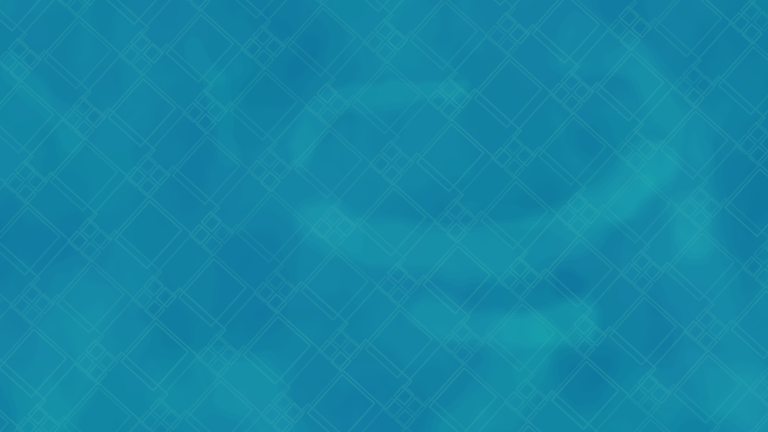
Give the GLSL for this background, as a Shadertoy shader.

```glsl
// Teal abstract backdrop: broad curved strokes and warped value noise form a tone
// field that is softly posterised into close blue-green shades, then overlaid with
// a faint tilted lattice of thin rectangles and four-square clusters.

const float LATTICE_SIZE = 0.2;
const vec2 LATTICE_ORIGIN = vec2(0.208, 0.444);

float hash(vec2 p) {
    vec3 q = fract(vec3(p.xyx) * 0.1031);
    q += dot(q, q.yzx + 33.33);
    return fract((q.x + q.y) * q.z);
}

float noise(vec2 p) {
    vec2 i = floor(p), f = fract(p);
    f = f * f * (3.0 - 2.0 * f);
    return mix(mix(hash(i), hash(i + vec2(1, 0)), f.x),
               mix(hash(i + vec2(0, 1)), hash(i + vec2(1, 1)), f.x), f.y);
}

float fbm(vec2 p) {
    float sum = 0.0, amp = 0.55;
    for (int i = 0; i < 3; i++) {
        sum += amp * noise(p);
        p = mat2(1.6, 1.2, -1.2, 1.6) * p + 7.3;
        amp *= 0.5;
    }
    return sum;
}

// Soft brush stroke along a quadratic curve, 1 at its core
float stroke(vec2 p, vec2 a, vec2 b, vec2 c, float width) {
    float d = 9.0;
    vec2 last = a;
    for (int i = 1; i <= 10; i++) {
        float t = float(i) / 10.0;
        vec2 next = mix(mix(a, b, t), mix(b, c, t), t);
        vec2 e = next - last, w = p - last;
        d = min(d, length(w - e * clamp(dot(w, e) / dot(e, e), 0.0, 1.0)));
        last = next;
    }
    return 1.0 - smoothstep(0.5 * width, 1.35 * width, d);
}

float blob(vec2 p, vec2 centre, vec2 radius) {
    return 1.0 - smoothstep(0.4, 1.3, length((p - centre) / radius));
}

float toneField(vec2 p) {
    float tone = 0.23 + 0.5 * (fbm(p * vec2(7.0, 4.5) + 3.0) - 0.48);
    // Sweeping oval and the arc at its right
    tone += 0.34 * stroke(p, vec2(0.74, 0.48), vec2(1.15, 0.29), vec2(1.51, 0.60), 0.062);
    tone += 0.12 * stroke(p, vec2(1.10, 0.52), vec2(1.30, 0.45), vec2(1.50, 0.56), 0.040);
    tone += 0.22 * stroke(p, vec2(0.69, 0.64), vec2(0.72, 0.79), vec2(1.06, 0.78), 0.030);
    tone += 0.18 * stroke(p, vec2(1.53, 0.60), vec2(1.56, 0.75), vec2(1.45, 0.85), 0.050);
    tone += 0.20 * stroke(p, vec2(1.32, 0.90), vec2(1.64, 0.86), vec2(1.60, 0.45), 0.055);
    tone += 0.18 * stroke(p, vec2(1.60, 0.45), vec2(1.62, 0.25), vec2(1.72, 0.05), 0.085);
    // Lower bowl, stem and corner patches
    tone += 0.30 * stroke(p, vec2(0.99, 0.28), vec2(1.18, 0.18), vec2(1.34, 0.28), 0.048);
    tone += 0.24 * stroke(p, vec2(1.22, 0.22), vec2(1.22, 0.10), vec2(1.08, 0.01), 0.070);
    tone += 0.22 * stroke(p, vec2(0.17, 0.30), vec2(0.20, 0.18), vec2(0.08, 0.00), 0.085);
    tone += 0.24 * stroke(p, vec2(0.42, 0.10), vec2(0.60, 0.18), vec2(0.64, 0.00), 0.080);
    tone += 0.16 * stroke(p, vec2(1.54, 0.10), vec2(1.65, 0.15), vec2(1.78, 0.03), 0.070);
    // Small glints at the upper left, pale patch at the top
    tone += 0.18 * stroke(p, vec2(0.03, 0.83), vec2(0.10, 0.80), vec2(0.17, 0.70), 0.035);
    tone += 0.15 * stroke(p, vec2(0.46, 0.89), vec2(0.51, 0.80), vec2(0.54, 0.64), 0.028);
    tone += 0.12 * blob(p, vec2(0.90, 0.92), vec2(0.15, 0.14));
    // Shadows
    tone -= 0.28 * blob(p, vec2(1.33, 0.345), vec2(0.050, 0.040));
    tone -= 0.25 * blob(p, vec2(1.37, 0.130), vec2(0.080, 0.090));
    tone -= 0.22 * blob(p, vec2(1.76, 0.580), vec2(0.090, 0.220));
    tone -= 0.18 * blob(p, vec2(0.65, 0.870), vec2(0.090, 0.180));
    tone -= 0.16 * blob(p, vec2(0.60, 0.340), vec2(0.110, 0.130));
    tone -= 0.14 * blob(p, vec2(1.40, 0.670), vec2(0.070, 0.060));
    return clamp(tone, 0.0, 1.0);
}

float posterise(float value, float levels) {
    float x = value * levels;
    return (floor(x) + smoothstep(0.2, 0.8, fract(x))) / levels;
}

// Outline of a box repeated once per lattice cell, with a varying strength
float outline(vec2 q, vec2 centre, vec2 halfSize, float aa) {
    vec2 d = q - centre, cell = round(d);
    vec2 e = abs(d - cell) - halfSize;
    float dist = length(max(e, 0.0)) + min(max(e.x, e.y), 0.0);
    float line = 1.0 - smoothstep(0.0, aa + 0.006, abs(dist));
    return line * mix(0.55, 1.0, hash(cell + 40.0 + 9.0 * centre));
}

float lattice(vec2 p, float pixel) {
    vec2 u = vec2(0.743, -0.669), d = p - LATTICE_ORIGIN;
    vec2 q = vec2(dot(d, u), dot(d, vec2(-u.y, u.x))) / LATTICE_SIZE;
    float aa = pixel / LATTICE_SIZE, ink = 0.0;
    for (int i = 0; i < 4; i++) {
        vec2 corner = vec2(i % 2, i / 2) * 2.0 - 1.0;
        ink = max(ink, outline(q, corner * 0.1, vec2(0.08), aa));
    }
    ink = max(ink, outline(q, vec2(0.50, 0.06), vec2(0.36, 0.22), aa));
    ink = max(ink, outline(q, vec2(0.46, 0.50), vec2(0.25, 0.30), aa));
    return max(ink, outline(q, vec2(0.00, 0.50), vec2(0.17, 0.34), aa));
}

void mainImage(out vec4 fragColor, in vec2 fragCoord) {
    vec2 p = fragCoord / iResolution.y;
    vec2 warp = vec2(fbm(p * 9.0), fbm(p * 9.0 + 31.0)) - 0.48;
    float tone = posterise(toneField(p + 0.07 * warp), 9.0);
    vec3 color = mix(vec3(0.06, 0.475, 0.625), vec3(0.105, 0.635, 0.69), tone);
    // Slight drift between blue and teal
    color += vec3(0.03, -0.012, 0.025) * (fbm(p * 5.0 + 17.0) - 0.48);
    color = mix(color, vec3(0.25, 0.68, 0.69), 0.32 * lattice(p, 1.0 / iResolution.y));
    fragColor = vec4(color, 1.0);
}
```
